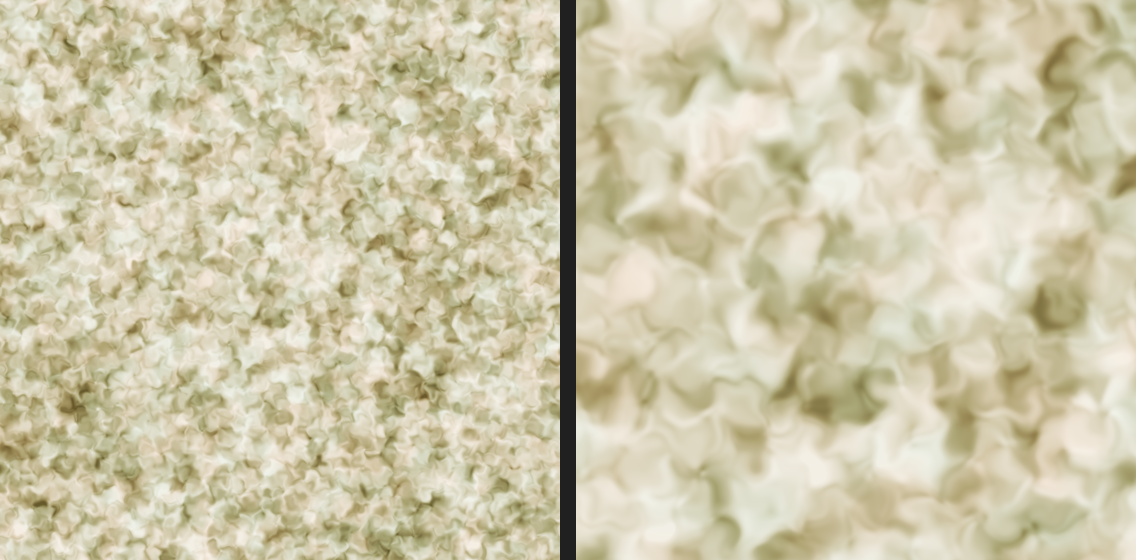
Left: the whole. Right: its middle third, enlarged.
A Shadertoy shader for this texture:

```glsl
// Pale sandstone: soft cream, beige and olive grains with rare dark specks.
// Rotated octaves of value noise are summed to a unit-variance tone,
// which a colour ramp then maps to the shares of each mineral colour.

const int OCTAVES = 5;
// Cells per canvas width and strength of each noise layer, coarse to fine
const float CELLS[OCTAVES] = float[](8.0, 21.0, 43.0, 78.0, 145.0);
const float WEIGHTS[OCTAVES] = float[](0.26, 0.33, 0.66, 0.56, 0.29);

const float WARP_CELLS = 75.0;   // scale of the ragged grain outlines
const float WARP_AMOUNT = 0.0035;
const float TINT_CELLS = 34.0;   // scale of the brown and green patches
const vec3 TINT = vec3(0.010, -0.004, -0.006);
const float VALUE_NOISE_SD = 0.2145;

// Ramp from dark specks to white grains, placed in standard deviations
const int STOPS = 8;
const vec3 TONES[STOPS] = vec3[](
    vec3(0.40, 0.35, 0.17), vec3(0.60, 0.55, 0.35),
    vec3(0.68, 0.65, 0.46), vec3(0.75, 0.72, 0.57),
    vec3(0.82, 0.79, 0.67), vec3(0.86, 0.84, 0.75),
    vec3(0.91, 0.89, 0.83), vec3(0.95, 0.94, 0.90));
const float LEVELS[STOPS] = float[](-3.4, -2.15, -1.48, -0.77, -0.13, 0.53, 1.37, 2.5);

float hash(vec2 p) {
    return fract(sin(dot(p, vec2(127.1, 311.7))) * 43758.5453);
}

// Value noise with zero mean and unit deviation
float noise(vec2 p) {
    vec2 cell = floor(p);
    vec2 f = fract(p);
    f = f * f * (3.0 - 2.0 * f);
    float low = mix(hash(cell), hash(cell + vec2(1.0, 0.0)), f.x);
    float high = mix(hash(cell + vec2(0.0, 1.0)), hash(cell + 1.0), f.x);
    return (mix(low, high, f.y) - 0.5) / VALUE_NOISE_SD;
}

vec2 rotate(vec2 p, float angle) {
    float c = cos(angle), s = sin(angle);
    return vec2(c * p.x - s * p.y, s * p.x + c * p.y);
}

// Each layer is turned and shifted so that the lattices never line up
float grainTone(vec2 p) {
    float sum = 0.0;
    float power = 0.0;
    for (int i = 0; i < OCTAVES; i++) {
        float k = float(i);
        vec2 q = rotate(p, 0.5 + 1.1 * k) * CELLS[i] + 17.3 * k;
        sum += WEIGHTS[i] * noise(q);
        power += WEIGHTS[i] * WEIGHTS[i];
    }
    return sum / sqrt(power);
}

vec3 mineralColour(float tone) {
    vec3 colour = TONES[0];
    for (int i = 1; i < STOPS; i++) {
        float t = (tone - LEVELS[i - 1]) / (LEVELS[i] - LEVELS[i - 1]);
        colour = mix(colour, TONES[i], clamp(t, 0.0, 1.0));
    }
    return colour;
}

void mainImage(out vec4 fragColor, in vec2 fragCoord) {
    vec2 uv = fragCoord / iResolution.y;

    // Ragged outlines
    vec2 w = rotate(uv, 0.9) * WARP_CELLS;
    vec2 p = uv + WARP_AMOUNT * vec2(noise(w + 31.7), noise(w + 83.1));

    // Grain colour with a slight drift between brown and green
    vec3 colour = mineralColour(grainTone(p));
    colour += TINT * noise(rotate(p, 2.2) * TINT_CELLS + 57.9);

    fragColor = vec4(clamp(colour, 0.0, 1.0), 1.0);
}
```
